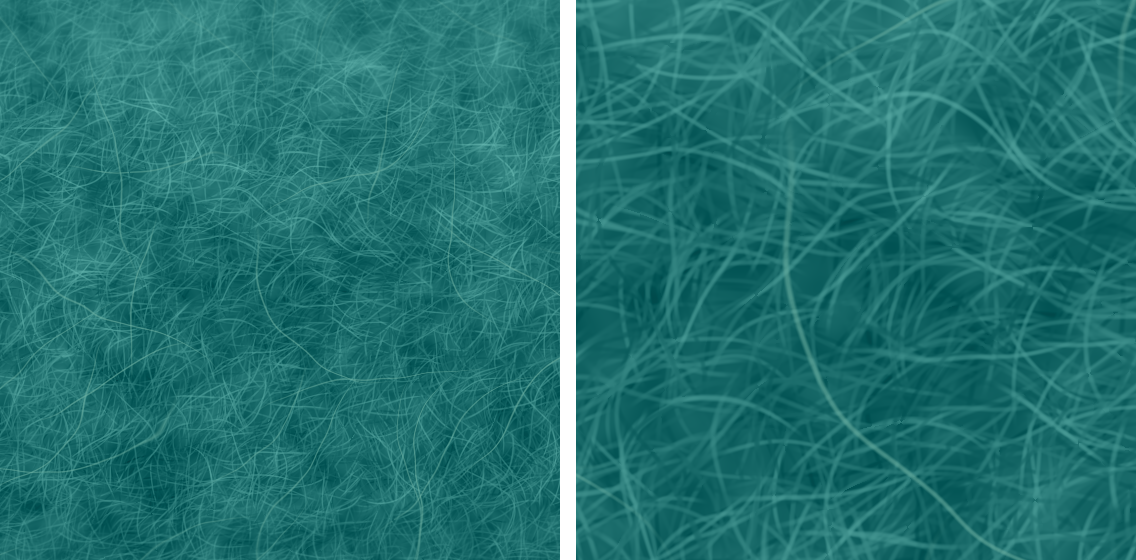
Left, the full canvas; right, a detail of the centre.
This texture is drawn by a WebGL 1 fragment shader. Its source:

```glsl
precision highp float;

uniform vec2 u_resolution;

const vec3 DEEP_TEAL = vec3(0.04, 0.36, 0.36);
const vec3 PALE_TEAL = vec3(0.30, 0.62, 0.60);
const vec3 LOOSE_HAIR = vec3(0.43, 0.70, 0.64);
const int WOOL_LAYERS = 30;
const int HAIR_LAYERS = 5;
const float FINE_SCALE = 23.0;     // cells across for the deepest fibres
const float COARSE_SCALE = 11.0;   // cells across for the top fibres
const float HAIR_SCALE = 3.2;
const float HAIR_SHARE = 0.5;
const float FIBRE_WIDTH = 0.0013;  // half width
const float FIBRE_OPACITY = 0.62;
const float FIBRE_CONTRAST = 1.05;
const float DEPTH_LIFT = 0.45;     // tone gained from bottom to top layer
const float BASE_TONE = 0.23;
const float HAZE_LIFT = 0.30;      // brightening towards the upper edge
const float CRIMP = 0.008;
const float FLOW_ANGLE = 0.85;
const float FLOW_SPREAD = 2.5;

mat2 rotation(float a) {
  float c = cos(a), s = sin(a);
  return mat2(c, s, -s, c);
}

vec3 hash3(vec3 p) {
  p = fract(p * vec3(0.1031, 0.1030, 0.0973));
  p += dot(p, p.yxz + 33.33);
  return fract((p.xxy + p.yxx) * p.zyx);
}

float gradientDot(vec2 cell, vec2 offset) {
  float a = 6.2832 * hash3(vec3(cell, 5.0)).x;
  return dot(vec2(cos(a), sin(a)), offset);
}

float gradientNoise(vec2 p) {
  vec2 i = floor(p), f = fract(p);
  vec2 u = f * f * f * (f * (f * 6.0 - 15.0) + 10.0);
  vec2 e = vec2(1.0, 0.0);
  return mix(
    mix(gradientDot(i, f), gradientDot(i + e, f - e), u.x),
    mix(gradientDot(i + e.yx, f - e.yx), gradientDot(i + 1.0, f - 1.0), u.x), u.y);
}

// One curved fibre per cell: x = coverage, y = random value of the nearest
vec2 fibreLayer(vec2 p, float scale, float seed, float flow, float spread, float blur) {
  float turn = seed * 2.4;
  vec2 q = rotation(turn) * p * scale + seed * 7.31 + 50.0;
  vec2 home = floor(q);
  vec2 best = vec2(0.0);
  for (int j = -1; j <= 1; j++) {
    for (int i = -1; i <= 1; i++) {
      vec2 cell = home + vec2(float(i), float(j));
      vec3 place = hash3(vec3(cell, seed + 11.0));
      vec3 form = hash3(vec3(cell, seed + 71.0));
      float angle = flow + (place.z - 0.5) * spread + turn;
      vec2 d = rotation(-angle) * (q - cell - place.xy);
      float bend = (form.x - 0.5) * 0.9;
      float halfLength = mix(0.5, 0.87, form.y);
      float slope = 2.0 * bend * d.x;
      float away = abs(d.y - bend * d.x * d.x) / sqrt(1.0 + slope * slope) / scale;
      float cover = 1.0 - smoothstep(FIBRE_WIDTH - blur, FIBRE_WIDTH + blur, away);
      cover *= 1.0 - smoothstep(0.45, 1.0, abs(d.x) / halfLength);
      if (cover > best.x) best = vec2(cover, form.z);
    }
  }
  return best;
}

void main() {
  float side = min(u_resolution.x, u_resolution.y);
  vec2 p = gl_FragCoord.xy / side;
  float height = gl_FragCoord.y / u_resolution.y;

  // Focus falls off at the upper and lower edges
  float defocus = smoothstep(0.72, 1.0, height) + 0.5 * smoothstep(0.15, 0.0, height);
  float blur = max(0.7 / side, 0.0011) + 0.0016 * defocus;
  float opacity = FIBRE_OPACITY * (1.0 - 0.4 * defocus);

  // Flow direction, crimp and clumps
  float flow = FLOW_ANGLE + 1.6 * gradientNoise(p * 2.3 + 9.0);
  vec2 crimped = p + CRIMP * vec2(gradientNoise(p * 15.0), gradientNoise(p * 15.0 + 40.0));
  float clumps = 0.30 * gradientNoise(p * 5.0 + 3.0) + 0.34 * gradientNoise(p * 14.0 + 20.0);
  float shade = BASE_TONE + HAZE_LIFT * smoothstep(0.35, 1.0, height) + clumps;

  // Matted wool, from deep to top
  float tone = shade - 0.15 + 0.3 * gradientNoise(p * 38.0);
  for (int k = 0; k < WOOL_LAYERS; k++) {
    float depth = float(k) / float(WOOL_LAYERS - 1);
    float scale = mix(FINE_SCALE, COARSE_SCALE, depth);
    vec2 fibre = fibreLayer(crimped, scale, float(k) + 1.0, flow, FLOW_SPREAD, blur);
    float fibreTone = shade + DEPTH_LIFT * (depth - 0.4) + FIBRE_CONTRAST * (fibre.y - 0.38);
    tone = mix(tone, fibreTone, fibre.x * opacity);
  }
  vec3 colour = mix(DEEP_TEAL, PALE_TEAL, clamp(tone, -0.4, 1.35));

  // Long loose hairs on the surface
  for (int k = 0; k < HAIR_LAYERS; k++) {
    vec2 hair = fibreLayer(crimped, HAIR_SCALE, float(k) + 40.0, flow, 6.2832, blur);
    float present = step(1.0 - HAIR_SHARE, hair.y);
    colour = mix(colour, LOOSE_HAIR, hair.x * present * opacity * mix(0.5, 1.0, hair.y));
  }

  gl_FragColor = vec4(clamp(colour, 0.0, 1.0), 1.0);
}
```
